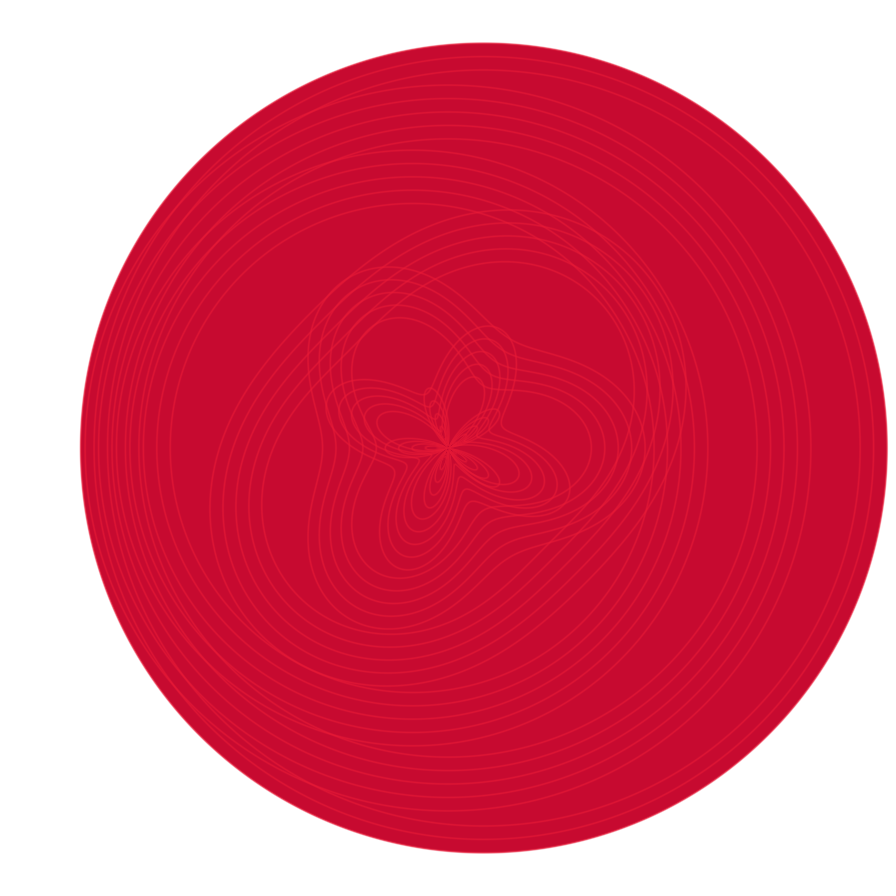
A three.js fragment shader for this background:

```glsl
// Crimson disc on white, engraved with nested wavy rings that fold into a flower.
varying vec2 vUv;

const float PI = 3.14159265;
const vec2 CENTER = vec2(0.5, 0.5);
const int RING_COUNT = 30;
const float RING_STEP = 0.015;      // radius gained per ring
const float WAVE_HEIGHT = 0.04;     // depth of the lobes
const float RINGS_PER_WAVE = 5.0;   // neighbours sharing one lobe count
const float CORE_LOBES = 5.0;       // lobes of the innermost rings
const float LINE_HALF_WIDTH = 0.0009;
const float EDGE_SOFTNESS = 0.001;
const float LINE_OPACITY = 0.65;
const vec3 PAPER = vec3(1.0);
const vec3 CRIMSON = vec3(0.78, 0.04, 0.19);
const vec3 SCARLET = vec3(0.91, 0.10, 0.21);

// The lobe count drops by one with each group, from core to rim.
float lobeCount(float ring) {
  return CORE_LOBES - floor((ring + 2.0) / RINGS_PER_WAVE);
}

// Polar radius of a ring (x) and its slope over the angle (y).
vec2 ringRadius(float ring, float angle) {
  float lobes = lobeCount(ring);
  float phase = lobes * (angle + 0.5 * PI);
  return vec2(ring * RING_STEP - WAVE_HEIGHT * sin(phase),
              -WAVE_HEIGHT * lobes * cos(phase));
}

// Approximate signed distance to one branch of a polar curve.
float curveDistance(float radius, vec2 curve) {
  float reach = max(max(radius, abs(curve.x)), 0.0005);
  float slope = curve.y / reach;
  return (radius - curve.x) / sqrt(1.0 + slope * slope);
}

float softInside(float d) {
  return 1.0 - smoothstep(-EDGE_SOFTNESS, EDGE_SOFTNESS, d);
}

void main() {
  vec2 p = vUv - CENTER;
  float radius = length(p);
  float angle = radius > 0.00001 ? atan(p.y, p.x) : 0.0;

  // Disc bounded by the outermost ring
  float rim = curveDistance(radius, ringRadius(float(RING_COUNT), angle));
  vec3 color = mix(PAPER, CRIMSON, softInside(rim));

  // Rings; negative radii continue on the opposite side of the center
  float uncovered = 1.0;
  for (int i = 0; i <= RING_COUNT; i++) {
    float ring = float(i);
    vec2 front = ringRadius(ring, angle);
    vec2 back = -ringRadius(ring, angle + PI);
    float d = min(abs(curveDistance(radius, front)),
                  abs(curveDistance(radius, back)));
    uncovered *= 1.0 - LINE_OPACITY * softInside(d - LINE_HALF_WIDTH);
  }
  color = mix(color, SCARLET, 1.0 - uncovered);

  gl_FragColor = vec4(color, 1.0);
}
```
